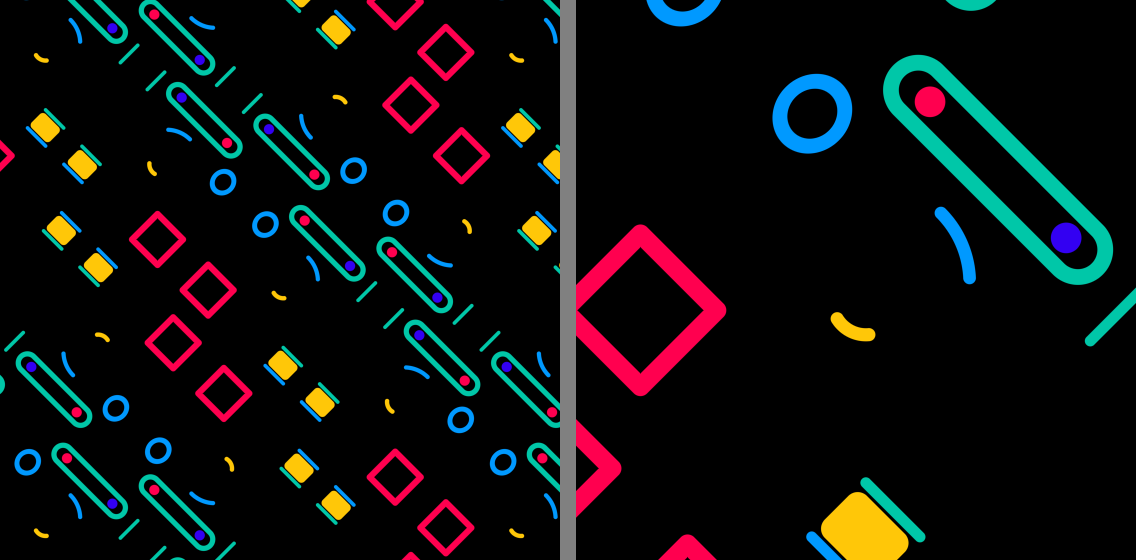
Left: the whole. Right: its middle third, enlarged.
A WebGL 1 fragment shader for this pattern:

```glsl
precision highp float;
// Outlined pills, rings, squares, blocks and short arcs in neon on black.
// One set of distance-field shapes is laid on a diagonal square lattice,
// then copied by a half turn and by a mirrored slide along the diagonal.

uniform vec2 u_resolution;

#define VIEW 768.0               // design units across the canvas
#define PERIOD 461.0             // lattice step along both diagonals
#define SLIDE 115.4              // shift of the mirrored copy
#define PIVOT vec2(424.5, 497.0) // centre of the half turn
#define THIN 2.5                 // half widths of the strokes
#define BOLD 4.3
#define GREEN vec3(0.0, 0.78, 0.66)
#define RED vec3(1.0, 0.0, 0.31)
#define BLUE vec3(0.0, 0.6, 1.0)
#define YELLOW vec3(1.0, 0.78, 0.03)
#define INDIGO vec3(0.2, 0.0, 0.95)

// Offset from the nearest lattice copy of a centre
vec2 nearest(vec2 p, vec2 centre) {
    return mod(p - centre + 0.5 * PERIOD, PERIOD) - 0.5 * PERIOD;
}

// Straight stroke along x, centred on the origin
float bar(vec2 q, float halfLength) {
    q.x -= clamp(q.x, -halfLength, halfLength);
    return length(q);
}

float box(vec2 q, vec2 halfSize) {
    vec2 d = abs(q) - halfSize;
    return length(max(d, 0.0)) + min(max(d.x, d.y), 0.0);
}

// Circular arc over a tilted chord, bulging to +y by sag
float arc(vec2 q, float tilt, float halfChord, float sag) {
    vec2 along = vec2(cos(tilt), sin(tilt));
    q = vec2(abs(dot(q, along)), dot(q, vec2(-along.y, along.x)));
    float radius = (halfChord * halfChord + sag * sag) / (2.0 * sag);
    float drop = radius - sag;
    vec2 r = q + vec2(0.0, drop);
    bool inWedge = r.x * drop < halfChord * r.y;
    return inWedge ? abs(length(r) - radius)
                   : length(q - vec2(halfChord, 0.0));
}

// Lay a colour over the base where the distance is negative
void paint(inout vec3 base, vec3 colour, float d) {
    float soft = 0.7 * VIEW / min(u_resolution.x, u_resolution.y);
    base = mix(colour, base, smoothstep(-soft, soft, d));
}

// One copy of every shape; x runs along the pills
void drawSet(inout vec3 colour, vec2 p) {
    // Pill with two coloured dots
    vec2 q = nearest(p, vec2(61.6, -27.0));
    paint(colour, GREEN, abs(bar(q, 51.6) - 12.5) - 3.6);
    paint(colour, RED, length(q + vec2(44.0, 0.0)) - 7.0);
    paint(colour, INDIGO, length(q - vec2(44.0, 0.0)) - 7.0);

    // Slightly oval ring
    q = nearest(p, vec2(-16.6, -68.9));
    float oval = length(q / vec2(14.0, 15.6)) - 1.0;
    paint(colour, BLUE, abs(oval * 14.8) - 3.4);

    // Dash across the pills
    q = nearest(p, vec2(146.7, -35.7));
    paint(colour, GREEN, bar(q.yx, 16.8) - THIN);

    // Square outline
    q = nearest(p, vec2(-8.6, -188.0));
    paint(colour, RED, abs(box(q, vec2(24.7))) - BOLD);

    // Rounded block between two bars
    q = nearest(p, vec2(136.8, -188.4));
    paint(colour, YELLOW, box(q, vec2(12.2, 7.6)) - 6.0);
    q.x -= 0.7;
    paint(colour, GREEN, bar(q - vec2(0.0, 17.5), 17.5) - THIN);
    paint(colour, BLUE, bar(q + vec2(0.0, 17.5), 17.5) - THIN);

    // Long and short arcs, bulging opposite ways
    q = nearest(p, vec2(72.2, -65.3));
    paint(colour, BLUE, arc(q, -0.37, 16.2, 3.0) - 2.9);
    q = nearest(p, vec2(65.4, -124.6));
    paint(colour, YELLOW, arc(q * vec2(1.0, -1.0), -0.32, 8.1, 2.3) - 3.0);
}

void main() {
    vec2 p = gl_FragCoord.xy / min(u_resolution.x, u_resolution.y) * VIEW;
    p -= PIVOT;
    p = vec2(p.x - p.y, p.x + p.y) * 0.70711; // turn to the diagonals

    vec3 colour = vec3(0.0);
    for (int i = 0; i < 2; i++) {
        float turn = 1.0 - 2.0 * float(i);
        vec2 turned = p * turn;
        drawSet(colour, turned);
        drawSet(colour, vec2(turned.x - SLIDE, -turned.y));
    }
    gl_FragColor = vec4(colour, 1.0);
}
```
